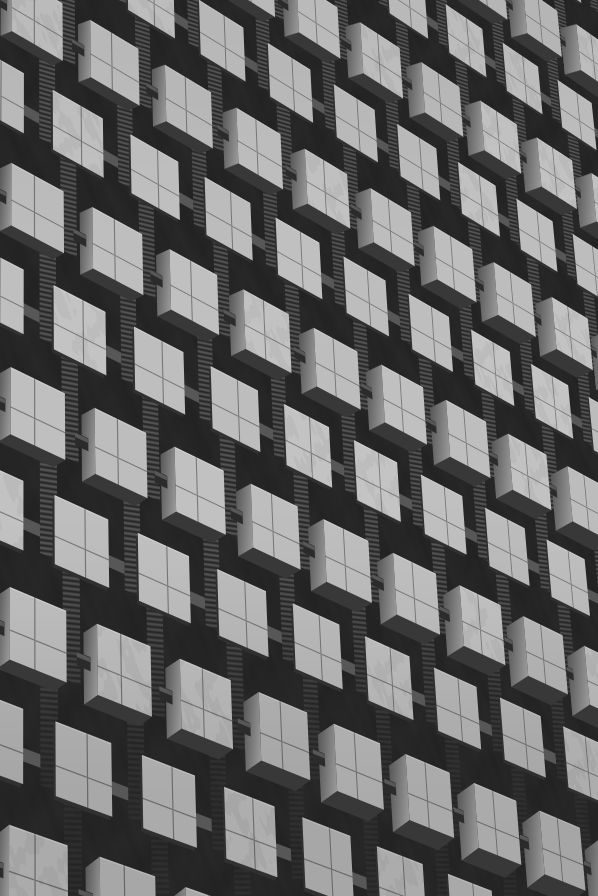
Reproduce this pattern procedurally as a WebGL 2 fragment shader.

```glsl
#version 300 es
precision highp float;
uniform vec2 u_resolution;
out vec4 fragColor;

// Facade grid (column, row) to canvas, in units of canvas height, y down
const mat3 FACADE = mat3(0.0928, 0.0548, 0.024,
                        -0.0012, 0.2131, -0.036,
                         0.0339, 0.2279, 1.0);

// Placement inside one grid cell
const vec2 BOX_CENTER = vec2(0.09, 0.0);
const vec2 FLAT_CENTER = vec2(0.60, 0.5);
const vec2 PANEL_HALF = vec2(0.32, 0.157);
const vec2 LOUVER_A = vec2(0.47, -0.12);
const vec2 LOUVER_B = vec2(0.21, 0.37);
const vec2 LOUVER_HALF = vec2(0.10, 0.265);
const vec2 STRUT_HALF = vec2(0.10, 0.028);
const vec2 SEAM_HALF = vec2(0.007, 0.0028);
const float SLATS = 42.0;

// Grey levels
const float WALL = 0.145;
const float SLAT_DARK = 0.155;
const float SLAT_LIGHT = 0.33;
const float PANEL = 0.755;
const float SIDE_DARK = 0.38;
const float SIDE_LIGHT = 0.57;
const float UNDERSIDE = 0.22;
const float STRUT = 0.34;
const float SEAM_STRENGTH = 0.38;
const float TONE_SPREAD = 0.035;

vec2 aa; // size of one pixel in grid units

float hash(vec2 id) {
    return fract(sin(dot(id, vec2(27.17, 61.43))) * 4375.85);
}

float rect(vec2 q, vec2 halfSize) {
    vec2 m = clamp((halfSize - abs(q)) / aa + 0.5, 0.0, 1.0);
    return m.x * m.y;
}

// Soft patches from layered sines
float patches(vec2 q) {
    float s = sin(q.x * 13.0 + 2.0 * sin(q.y * 19.0));
    s += 0.6 * sin(q.y * 41.0 + 2.0 * sin(q.x * 23.0));
    return s + 0.35 * sin(q.x * 57.0 - q.y * 71.0);
}

float louver(float shade, vec2 uv, vec2 center, float lit) {
    vec2 q = uv - center;
    q -= round(q);
    float freq = SLATS * aa.y;
    float wave = sin(6.2832 * SLATS * (uv.y + 0.12 * uv.x));
    wave *= 1.0 - smoothstep(0.4, 0.65, freq);
    float slat = mix(SLAT_DARK, SLAT_LIGHT, 0.5 + 0.5 * wave);
    return mix(shade, slat, rect(q, LOUVER_HALF) * lit);
}

// Front face with a cross of seams and a lit rim
float face(float shade, vec2 q, vec2 uv, vec2 id, float tone, float seamX) {
    float h = hash(id);
    float c = tone + TONE_SPREAD * (h - 0.5);
    c -= 0.03 * step(0.65, h) * smoothstep(0.1, 0.5, patches(uv + h));
    vec2 s = abs(q - vec2(seamX, 0.03));
    vec2 seam = clamp((SEAM_HALF - s) / aa + 0.5, 0.0, 1.0);
    c *= 1.0 - SEAM_STRENGTH * max(seam.x, seam.y);
    float rim = rect(q, PANEL_HALF) - rect(q - vec2(0.0, 0.006), PANEL_HALF);
    c += 0.07 * max(rim, 0.0);
    return mix(shade, c, rect(q, PANEL_HALF));
}

float flatPanel(float shade, vec2 uv, float tone) {
    vec2 q = uv - FLAT_CENTER;
    vec2 id = round(q - vec2(0.1, 0.0));
    q -= id;
    float strut = rect(q - vec2(0.41, 0.035), STRUT_HALF);
    shade = mix(shade, STRUT, strut);
    // Dark backing behind the face
    shade = mix(shade, 0.19, rect(q - vec2(-0.025, 0.018), PANEL_HALF));
    return face(shade, q, uv, id + 0.5, tone, 0.04);
}

float boxPanel(float shade, vec2 uv, float tone) {
    vec2 q = uv - BOX_CENTER;
    vec2 id = round(q + vec2(0.16, 0.0));
    q -= id;
    vec2 depth = vec2(-0.14 - 0.022 * id.x, 0.06 + 0.006 * id.x);

    // Underside
    float t = (q.y - PANEL_HALF.y) / depth.y;
    vec2 under = vec2(q.x - t * depth.x, (t - 0.5) * depth.y);
    shade = mix(shade, UNDERSIDE, rect(under, vec2(PANEL_HALF.x, 0.5 * depth.y)));

    // Left side, darker toward the wall
    t = (q.x + PANEL_HALF.x) / depth.x;
    vec2 side = vec2((t - 0.5) * depth.x, q.y - t * depth.y);
    float sideTone = mix(SIDE_LIGHT, SIDE_DARK, clamp(t, 0.0, 1.0));
    sideTone += 0.25 * side.y;
    shade = mix(shade, sideTone, rect(side, vec2(-0.5 * depth.x, PANEL_HALF.y)));

    // Strut holding the box
    vec2 s = q - vec2(-PANEL_HALF.x + depth.x, 0.035);
    shade = mix(shade, 0.17, rect(s, STRUT_HALF * vec2(0.8, 1.1)));
    shade = mix(shade, STRUT, rect(s + vec2(0.0, 0.018), STRUT_HALF * vec2(0.8, 0.35)));
    return face(shade, q, uv, id, tone, -0.04);
}

void main() {
    vec2 p = vec2(gl_FragCoord.x, u_resolution.y - gl_FragCoord.y) / u_resolution.y;
    vec3 g = inverse(FACADE) * vec3(p, 1.0);
    vec2 uv = g.xy / g.z;
    vec2 dx = dFdx(uv), dy = dFdy(uv);
    aa = sqrt(dx * dx + dy * dy);

    // Light falls off toward the street
    float tone = PANEL - 0.09 * smoothstep(0.55, 0.92, p.y);
    tone -= 0.03 * (1.0 - smoothstep(0.0, 0.3, p.y));
    float lit = 1.0 - 0.8 * smoothstep(0.6, 0.9, p.y);

    float shade = WALL + 0.006 * patches(uv * 0.6);
    shade = louver(shade, uv, LOUVER_A, lit);
    shade = louver(shade, uv, LOUVER_B, lit);
    shade = flatPanel(shade, uv, tone);
    shade = boxPanel(shade, uv, tone);
    fragColor = vec4(vec3(shade), 1.0);
}
```
